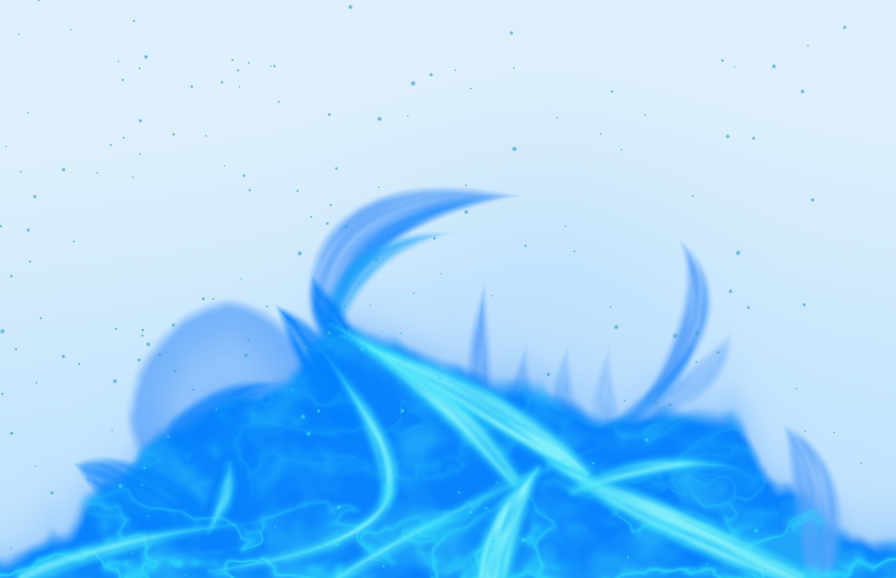
A Shadertoy shader for this background:

```glsl
const vec3 SKY_TOP = vec3(0.87, 0.94, 0.985);
const vec3 SKY_LOW = vec3(0.77, 0.90, 0.995);
const vec3 VEIL = vec3(0.36, 0.64, 0.98);
const vec3 DEEP = vec3(0.01, 0.50, 0.99);
const vec3 AZURE = vec3(0.10, 0.64, 0.98);
const vec3 CYAN = vec3(0.18, 0.87, 0.98);
const vec3 ICE = vec3(0.72, 0.99, 0.98);
const vec3 SPECK = vec3(0.25, 0.65, 0.80);
const float ASPECT = 512.0 / 330.0;
const float SPECK_CELL = 4.6;
const float CURVE_STEPS = 14.0;
// Flame height at even steps, in percent of canvas height
const float CREST[17] = float[17](3.0, 8.0, 16.0, 25.0, 31.0, 33.0, 43.0, 40.0,
  36.5, 33.5, 30.5, 28.0, 29.0, 27.5, 16.0, 8.0, 6.5);

vec2 p;
vec3 col;

vec2 hash2(vec2 c) {
  c = vec2(dot(c, vec2(127.1, 311.7)), dot(c, vec2(269.5, 183.3)));
  return fract(sin(c) * 43758.5);
}

float corner(vec2 i, vec2 f, vec2 e) {
  return dot(hash2(i + e) * 2.0 - 1.0, f - e);
}

float gradientNoise(vec2 q) {
  vec2 i = floor(q), f = fract(q), u = f * f * (3.0 - 2.0 * f), e = vec2(1, 0);
  return mix(mix(corner(i, f, e.yy), corner(i, f, e.xy), u.x),
    mix(corner(i, f, e.yx), corner(i, f, e.xx), u.x), u.y);
}

float fbm(vec2 q) {
  return gradientNoise(q) + 0.5 * gradientNoise(q * 2.1 + 7.0) + 0.25 * gradientNoise(q * 4.3 + 19.0);
}

void tint(vec3 ink, float amount) {
  col = mix(col, ink, clamp(amount, 0.0, 1.0));
}

// Silky quadratic curve; width holds start, added bulge and end
float ribbon(vec4 ab, vec2 c, vec3 width, float soft) {
  float best = 1e5, side = 0.0, along = 0.0;
  vec2 from = ab.xy;
  for (float i = 1.0; i <= CURVE_STEPS; i++) {
    float t = i / CURVE_STEPS;
    vec2 to = mix(mix(ab.xy, ab.zw, t), mix(ab.zw, c, t), t);
    vec2 s = to - from, q = p - from;
    float h = clamp(dot(q, s) / dot(s, s), 0.0, 1.0), d = length(q - s * h);
    if (d < best) {
      best = d;
      side = sign(s.x * q.y - s.y * q.x);
      along = t + (h - 1.0) / CURVE_STEPS;
    }
    from = to;
  }
  float w = mix(width.x, width.z, along) + width.y * 4.0 * along * (1.0 - along);
  float strands = gradientNoise(vec2(best * side * 0.9, along * 3.0) + ab.xy);
  return smoothstep(0.0, 1.0, (w - best) / soft) * clamp(0.88 + 0.5 * strands, 0.0, 1.0);
}

void plume(vec3 ink, float alpha, vec4 ab, vec2 c, vec3 width) {
  tint(ink, alpha * ribbon(ab, c, width, 2.0));
}

// Cyan stroke with a pale core
void streak(vec4 ab, vec2 c, vec3 width) {
  float glow = ribbon(ab, c, width, 2.6);
  tint(CYAN, glow * 0.9);
  tint(ICE, glow * glow * glow * 0.6);
}

float crestHeight(float x) {
  float s = clamp(x / ASPECT * 0.01, 0.0, 0.999) * 16.0;
  int i = int(s);
  return mix(CREST[i], CREST[i + 1], smoothstep(0.0, 1.0, fract(s)));
}

void mainImage(out vec4 fragColor, in vec2 fragCoord) {
  p = fragCoord / iResolution.xy * vec2(ASPECT, 1.0) * 100.0;
  float rough = fbm(p * 0.09);
  float above = p.y - crestHeight(p.x) - 3.0 * rough;

  // Sky and halo
  col = mix(SKY_LOW, SKY_TOP, smoothstep(25.0, 95.0, p.y + 0.12 * abs(p.x - 95.0)));
  vec2 hollow = p - vec2(94, 42);
  tint(vec3(0.73, 0.87, 0.99), 0.6 * exp(-dot(hollow, hollow) / 800.0));
  tint(VEIL, 0.42 * exp(-max(above, 0.0) / 4.5));

  // Pale dome
  float dome = length((p - vec2(39.5, 28)) / vec2(17.5, 19.8)) + 0.06 * rough;
  tint(VEIL, (1.0 - smoothstep(0.88, 1.02, dome)) * mix(0.45, 0.78, smoothstep(0.35, 0.95, dome)));

  // Left and right horns
  plume(VEIL, 0.85, vec4(56.3, 43, 54.7, 66.6), vec2(91.5, 66.2), vec3(2.5, 3.6, 0));
  plume(DEEP, 0.65, vec4(57.7, 46, 63, 65.2), vec2(92, 66.2), vec3(1.5, 1.5, 0));
  plume(AZURE, 0.75, vec4(57.1, 43, 60.7, 58.5), vec2(80, 59.9), vec3(2.6, 1.3, 0));
  plume(DEEP, 0.9, vec4(54, 53, 55, 47), vec2(60, 41), vec3(0, 1.3, 3));
  plume(VEIL, 0.5, vec4(126.7, 43.3, 124.5, 34.2), vec2(110.3, 27.7), vec3(0, 2.6, 1));
  plume(VEIL, 0.95, vec4(117, 59.5, 127.5, 46.4), vec2(109.3, 27.7), vec3(0, 2.8, 0.6));
  plume(DEEP, 0.6, vec4(121, 44, 119, 34), vec2(106, 26), vec3(0, 1.2, 1.6));

  // Thin spikes behind the crest
  for (float k = 0.0; k < 4.0; k++) {
    vec2 tip = vec2(84.2 + 7.2 * k, 52.0 - 10.5 * min(k, 1.0));
    plume(VEIL, 0.9 - 0.16 * k, vec4(tip, tip - vec2(1.6, 8)), vec2(tip.x - 1.0, 29), vec3(0, 0.6, 3));
  }

  // Flame body and side fins
  float body = 1.0 - smoothstep(-2.2, 1.8, above);
  float low = 1.0 - smoothstep(0.0, 20.0, p.y);
  tint(mix(DEEP, AZURE, smoothstep(-0.1, 0.6, rough + 0.25 * low)), body * 0.96);
  plume(DEEP, 0.75, vec4(12.4, 19.8, 18, 18.5), vec2(30, 11), vec3(0, 1.5, 6));
  plume(DEEP, 0.9, vec4(47.3, 47.6, 53, 42.3), vec2(61, 27), vec3(0, 1.6, 4));
  plume(DEEP, 0.8, vec4(49, 33.8, 41, 33), vec2(32, 25), vec3(0, 1, 4));
  plume(VEIL, 0.8, vec4(135.2, 27, 142.7, 19), vec2(142, 2), vec3(0, 2.5, 3.5));

  // Fine wisps in the lower flame
  vec2 flow = p * vec2(0.055, 0.1) + 0.9 * vec2(rough, gradientNoise(p * 0.05 + 31.0));
  float wisp = pow(max(1.0 - 2.2 * abs(fbm(flow + 4.0)), 0.0), 5.0);
  tint(CYAN, wisp * body * (0.2 + 0.6 * low));

  // Bright streaks
  streak(vec4(55, 40.3, 69.8, 22), vec2(66.8, 13), vec3(0.4, 1.4, 2));
  streak(vec4(67.5, 15, 64.8, 4.9), vec2(36.4, 1.2), vec3(2, 0.5, 1.2));
  streak(vec4(57.3, 43.9, 76.9, 33.2), vec2(89, 17), vec3(0.8, 1.6, 2.4));
  streak(vec4(59, 42, 87, 30), vec2(101.2, 18), vec3(0.8, 2.2, 2.4));
  streak(vec4(95, 20, 113.4, 10.5), vec2(138, 0), vec3(1.4, 1.6, 3));
  streak(vec4(99.2, 15, 115.4, 22), vec2(129.6, 18.6), vec3(1.6, 1.6, 0));
  streak(vec4(93.1, 19, 87, 10.9), vec2(85, 0), vec3(1.5, 1, 4));
  streak(vec4(4, 0, 22.3, 7.9), vec2(47.6, 9.9), vec3(2.5, 1, 0));
  streak(vec4(39.7, 21.5, 40.5, 15), vec2(36, 7.9), vec3(0, 1.8, 1));
  streak(vec4(58.7, 0, 81, 14), vec2(112, 26), vec3(2.2, 0.6, 0));

  // Scattered specks, denser on the left and by the horn
  float cluster = exp(-length(p - vec2(68, 44)) / 7.0);
  float chance = 0.22 - 0.14 * smoothstep(0.0, 70.0, p.x) + 0.5 * cluster;
  for (float layer = 0.0; layer < 2.0; layer++) {
    vec2 grid = p / SPECK_CELL + layer * 17.3, cell = floor(grid), look = hash2(cell + 53.0);
    float d = length(fract(grid) - 0.2 - 0.6 * hash2(cell)) * SPECK_CELL;
    float grain = 1.0 - smoothstep(0.0, 0.22 + 0.4 * look.y * look.y, d);
    tint(mix(SPECK, CYAN, max(body, cluster)), grain * step(look.x, chance) * 0.85);
  }
  fragColor = vec4(col, 1.0);
}
```
